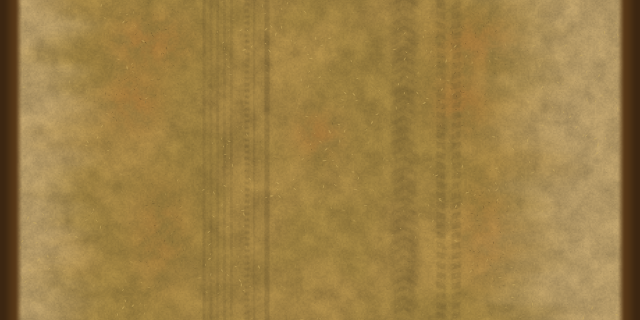
Reproduce this texture procedurally as a WebGL 1 fragment shader.

```glsl
precision highp float;
// Dry dirt road with faint tyre tracks, pale dusty sides and dark soil borders.
uniform vec2 u_resolution;

const vec3 SOIL = vec3(0.645, 0.520, 0.268);
const vec3 OLIVE = vec3(0.590, 0.485, 0.235);
const vec3 CLAY = vec3(0.625, 0.450, 0.215);
const vec3 DUST = vec3(0.715, 0.610, 0.415);
const vec3 STRAW = vec3(0.800, 0.680, 0.380);
const vec3 TRACK = vec3(0.450, 0.365, 0.190);
const vec3 BORDER_OUTER = vec3(0.235, 0.150, 0.065);
const vec3 BORDER_INNER = vec3(0.345, 0.220, 0.090);
const float BORDER_WIDTH = 0.029;
const float PATCH_PERIOD = 0.512;
const float TREAD_COUNT = 32.0;
const float GRAIN = 0.075;

float hash(vec2 p) {
  vec3 q = fract(vec3(p.xyx) * 0.1031);
  q += dot(q, q.yzx + 33.33);
  return fract((q.x + q.y) * q.z);
}

float noise(vec2 p) {
  vec2 i = floor(p), f = fract(p);
  f = f * f * (3.0 - 2.0 * f);
  return mix(mix(hash(i), hash(i + vec2(1.0, 0.0)), f.x),
             mix(hash(i + vec2(0.0, 1.0)), hash(i + 1.0), f.x), f.y);
}

float fbm(vec2 p) {
  float sum = 0.0, amp = 0.5;
  for (int i = 0; i < 5; i++) {
    sum += amp * noise(p);
    p = mat2(1.6, 1.2, -1.2, 1.6) * p + 7.3;
    amp *= 0.5;
  }
  return sum;
}

// Scattered slivers, one randomly turned ellipse per cell
float flecks(vec2 p, float density, float aa) {
  vec2 cell = floor(p);
  float cover = 0.0;
  for (int j = -1; j <= 1; j++) {
    for (int i = -1; i <= 1; i++) {
      vec2 id = cell + vec2(float(i), float(j));
      vec2 d = p - id - vec2(hash(id + 3.1), hash(id + 17.7));
      float turn = 6.2832 * hash(id + 41.3);
      d = mat2(cos(turn), -sin(turn), sin(turn), cos(turn)) * d;
      float size = mix(0.08, 0.25, hash(id + 71.9));
      float dist = length(d * vec2(1.0, 2.6)) - size;
      float on = step(hash(id + 97.0), density);
      cover = max(cover, on * (1.0 - smoothstep(-aa, aa, dist)));
    }
  }
  return cover;
}

float line(float x, float center, float halfWidth) {
  return 1.0 - smoothstep(halfWidth * 0.4, halfWidth * 1.5, abs(x - center));
}

float band(float x, float left, float right, float soft) {
  return smoothstep(left - soft, left + soft, x) * (1.0 - smoothstep(right - soft, right + soft, x));
}

// Clay stain repeated along x
float stain(vec2 uv, vec2 center, vec2 radius) {
  float dx = mod(uv.x - center.x + 0.5 * PATCH_PERIOD, PATCH_PERIOD) - 0.5 * PATCH_PERIOD;
  vec2 d = vec2(dx, uv.y - center.y) / radius;
  return exp(-dot(d, d));
}

// Narrow ribs of the left tyre pair
float ribbedTrack(vec2 uv) {
  float m = 0.30 * band(uv.x, 0.318, 0.422, 0.006);
  for (int i = 0; i < 5; i++) {
    m = max(m, 0.75 * line(uv.x, 0.319 + 0.0106 * float(i), 0.0028));
  }
  float notch = 0.65 + 0.35 * sin(uv.y * 6.2832 * 52.0);
  m = max(m, notch * line(uv.x, 0.386, 0.0045));
  m = max(m, 0.7 * line(uv.x, 0.397, 0.0025));
  return max(m, line(uv.x, 0.417, 0.0045));
}

// Chevron tread and paired-block tread of the right tyre pair
float treadTrack(vec2 uv) {
  float slant = abs(uv.x - 0.631) * 1.1;
  float chevron = smoothstep(-0.2, 0.7, sin(6.2832 * TREAD_COUNT * (uv.y + slant)));
  float m = band(uv.x, 0.612, 0.650, 0.007) * (0.55 + 0.35 * chevron);
  float side = abs(uv.x - 0.701);
  float blocks = smoothstep(-0.7, 0.1, sin(6.2832 * TREAD_COUNT * (uv.y - side * 0.5)));
  float lug = band(side, 0.005, 0.019, 0.0025);
  return max(m, lug * (0.25 + 0.50 * blocks));
}

void main() {
  vec2 uv = gl_FragCoord.xy / u_resolution;
  vec2 p = vec2(uv.x * 2.0, uv.y);
  float px = 1.0 / u_resolution.y;

  // Mottled soil
  float broad = fbm(p * 5.0 + 2.0);
  float fine = fbm(p * 24.0 + 11.0);
  vec3 color = mix(SOIL, OLIVE, smoothstep(0.35, 0.65, broad) * 0.75);

  // Clay stains
  float clay = stain(uv, vec2(0.234, 0.87), vec2(0.060, 0.08));
  clay += stain(uv, vec2(0.208, 0.68), vec2(0.045, 0.09));
  clay += stain(uv, vec2(0.495, 0.58), vec2(0.035, 0.07));
  clay += 0.7 * stain(uv, vec2(0.250, 0.27), vec2(0.045, 0.16));
  color = mix(color, CLAY, min(clay, 1.0) * smoothstep(0.15, 0.65, fine) * 0.85);

  // Dusty sides with drifting streaks
  float streak = fbm(vec2(p.x * 3.0, p.y * 12.0) + 5.0) - 0.48;
  float dust = 1.0 - smoothstep(0.035, 0.165, uv.x + streak * 0.10);
  dust = max(dust, smoothstep(0.73, 0.93, uv.x + streak * 0.12));
  color = mix(color, DUST, dust * 0.88);

  // Tyre tracks, worn unevenly
  float wear = 0.55 + 0.75 * fbm(p * vec2(14.0, 9.0) + 31.0);
  color = mix(color, TRACK, max(ribbedTrack(uv), treadTrack(uv)) * wear * 0.42);

  // Grain, straw and dark crumbs
  float grain = noise(p * 230.0) - 0.5;
  color *= 1.0 + GRAIN * grain + 0.26 * (fine - 0.48);
  float clumps = smoothstep(0.42, 0.62, fbm(p * 7.0 + 50.0));
  color = mix(color, STRAW, flecks(p * 45.0, 0.22, 45.0 * px) * (0.15 + 0.4 * clumps));
  float crumbs = flecks(p * 65.0 + 20.0, 0.20, 65.0 * px);
  color *= 1.0 - crumbs * (0.05 + 0.16 * min(clay, 1.0));

  // Dark borders
  float edge = min(uv.x, 1.0 - uv.x);
  vec3 border = mix(BORDER_OUTER, BORDER_INNER, smoothstep(0.004, 0.025, edge));
  color = mix(border, color, smoothstep(BORDER_WIDTH - 0.006, BORDER_WIDTH + 0.007, edge));
  gl_FragColor = vec4(color, 1.0);
}
```
